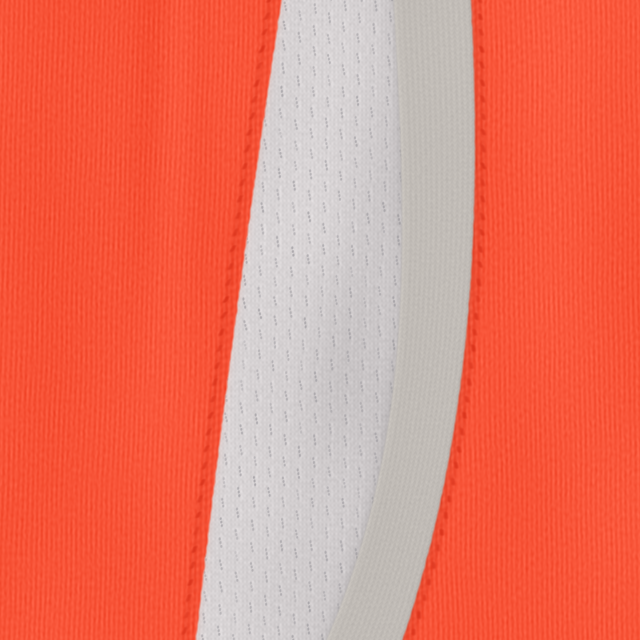
This texture is drawn by a Shadertoy shader. Its source:

```glsl
const vec3 ORANGE_LIGHT = vec3(0.992, 0.375, 0.265);
const vec3 ORANGE_DEEP = vec3(0.950, 0.282, 0.170);
const vec3 SEAM_RED = vec3(0.84, 0.18, 0.09);
const vec3 MESH_LIGHT = vec3(0.855, 0.838, 0.842);
const vec3 MESH_SHADE = vec3(0.745, 0.728, 0.732);
const vec3 HOLE_GREY = vec3(0.60, 0.59, 0.61);
const vec3 BAND_LIGHT = vec3(0.785, 0.765, 0.742);
const vec3 BAND_SHADE = vec3(0.710, 0.690, 0.672);
const float RIB_PERIOD = 0.0078;
const float BAND_RIB_PERIOD = 0.0082;
const float STITCH_PERIOD = 0.026;
const vec2 HOLE_CELL = vec2(0.0235, 0.033);
const float DOT_PITCH = 0.0058;
const float KNIT_PERIOD = 0.0062;
const float TAU = 6.2831853;

vec2 hashGradient(vec2 cell) {
    vec2 h = vec2(dot(cell, vec2(127.1, 311.7)), dot(cell, vec2(269.5, 183.3)));
    return 2.0 * fract(sin(h) * 43758.5) - 1.0;
}

float gradientNoise(vec2 p) {
    vec2 i = floor(p), f = fract(p);
    vec2 w = f * f * f * (f * (f * 6.0 - 15.0) + 10.0);
    vec2 e = vec2(0.0, 1.0);
    float low = mix(dot(hashGradient(i), f), dot(hashGradient(i + e.yx), f - e.yx), w.x);
    float high = mix(dot(hashGradient(i + e), f - e), dot(hashGradient(i + e.yy), f - e.yy), w.x);
    return mix(low, high, w.y);
}

float bump(float x, float centre, float width) {
    float d = (x - centre) / width;
    return exp(-d * d);
}

// Seam curves: horizontal position for a given height
float leftSeam(float y) { return 0.306 + y * (0.114 + 0.020 * y); }
float bandInner(float y) { return 0.510 + y * (0.438 + y * (-0.5085 + 0.1755 * y)); }
float bandOuter(float y) { return 0.629 + y * (0.3342 + y * (-0.297 + 0.06975 * y)); }

// Ribbed orange jersey with soft folds
vec3 jersey(vec2 p, float side) {
    float wobble = 0.004 * gradientNoise(p * vec2(9.0, 6.0));
    float lean = mix(0.025, -0.012, side) * p.y;
    float rib = sin(TAU * (p.x - lean + wobble) / RIB_PERIOD);
    rib *= 0.8 + 0.9 * gradientNoise(p * vec2(40.0, 22.0));
    float grain = gradientNoise(p * vec2(240.0, 130.0));
    float cloud = gradientNoise(p * vec2(6.0, 2.5) + 4.0);
    float upper = smoothstep(0.3, 0.85, p.y);
    float fold = bump(p.x, 0.24 + 0.05 * p.y, 0.05) * smoothstep(0.15, 0.8, p.y);
    float crease = bump(p.x, 0.19 + 0.05 * p.y, 0.028) * upper;
    float valley = bump(p.x, 0.31, 0.022) * upper;
    float leftTone = 0.50 + 0.28 * fold - 0.28 * crease - 0.20 * valley;
    float rightTone = 0.50 + 0.22 * bump(p.x, 0.86, 0.12) * smoothstep(0.0, 0.9, p.y);
    float tone = mix(leftTone, rightTone, side) + 0.28 * cloud;
    tone += 0.38 * rib + 0.55 * grain;
    return mix(ORANGE_DEEP, ORANGE_LIGHT, clamp(tone, -0.3, 1.25));
}

// Small sunken stitches and puckered cloth; d grows away from the edge
vec3 stitch(vec3 cloth, float d, float y, float offset, float slant) {
    float pucker = bump(d, 0.6 * offset, 0.6 * offset);
    float ridge = 0.5 + 0.5 * sin(TAU * (y / STITCH_PERIOD * 2.0 + d * slant));
    cloth = mix(cloth, SEAM_RED, pucker * (0.04 + 0.16 * ridge));
    float row = y / STITCH_PERIOD + 0.25 * gradientNoise(vec2(y * 25.0, slant));
    float along = (fract(row) - 0.5) * STITCH_PERIOD;
    vec2 q = vec2(d - offset + along * 0.4, max(abs(along) - 0.0025, 0.0));
    float thread = 1.0 - smoothstep(0.0005, 0.0055, length(q));
    float strength = 0.50 + 0.5 * gradientNoise(vec2(floor(row) * 0.73, slant));
    float groove = bump(d, offset, 0.004);
    return mix(cloth, SEAM_RED, clamp(0.16 * groove + strength * thread, 0.0, 1.0));
}

// White mesh: staggered columns of short dotted openings
vec3 mesh(vec2 p, float inner) {
    float cloud = gradientNoise(p * vec2(7.0, 4.0) + 11.0);
    float nearBand = exp(-max(inner - p.x, 0.0) / 0.06);
    float shade = 0.13 + 0.52 * nearBand * (1.0 - 0.5 * smoothstep(0.55, 1.0, p.y));
    shade += 0.30 * bump(p.x, 0.45 + 0.20 * p.y, 0.05) * bump(p.y, 0.45, 0.28);
    shade += 0.32 * cloud;
    vec2 knit = sin(TAU * p / vec2(KNIT_PERIOD, KNIT_PERIOD * 1.2));
    shade += 0.09 * knit.x + 0.09 * knit.x * knit.y + 0.40 * gradientNoise(p * 170.0);
    vec3 color = mix(MESH_LIGHT, MESH_SHADE, clamp(shade, -0.2, 1.2));

    vec2 g = vec2(p.x - 0.035 * p.y + 0.006 * gradientNoise(p * 9.0), p.y);
    g /= HOLE_CELL;
    float column = floor(g.x);
    g.y += 0.5 * mod(column, 2.0) + 0.35 * gradientNoise(vec2(column * 0.7, g.y * 0.3));
    vec2 q = (fract(g) - 0.5) * HOLE_CELL;
    float strength = 0.50 + 0.45 * gradientNoise(floor(g) * 0.61 + 0.3);
    float row = clamp(floor(q.y / DOT_PITCH + 0.5), -1.0, 1.0);
    q.y -= row * DOT_PITCH;
    q.x += 0.0012 * row;
    float hole = 1.0 - smoothstep(0.0004, 0.0031, length(q * vec2(1.1, 0.8)));
    float rim = bump(q.x, 0.004, 0.0025) * bump(q.y, 0.0, 0.006);
    return mix(color + 0.025 * rim, HOLE_GREY, strength * hole);
}

// Grey ribbed binding, with ribs following its curve
vec3 binding(vec2 p, float inner, float outer) {
    float across = (p.x - inner) / (outer - inner);
    float rib = sin(TAU * across * 0.115 / BAND_RIB_PERIOD);
    float weave = sin(TAU * p.y / 0.0065 + 2.0 * rib);
    float tone = 0.60 + 0.16 * rib + 0.08 * weave;
    tone += 0.22 * gradientNoise(p * vec2(6.0, 4.0)) + 0.38 * gradientNoise(p * 190.0);
    tone -= 0.25 * smoothstep(0.90, 1.0, across);
    tone += 0.30 * bump(across, 0.03, 0.04);
    return mix(BAND_SHADE, BAND_LIGHT, clamp(tone, -0.2, 1.2));
}

void mainImage(out vec4 fragColor, in vec2 fragCoord) {
    vec2 p = fragCoord / iResolution.xy;
    float soft = 0.0012 + 0.8 / iResolution.x;
    float fray = 0.0022 * gradientNoise(vec2(p.y * 75.0, 3.0));
    float left = leftSeam(p.y) + fray;
    float inner = bandInner(p.y);
    float outer = bandOuter(p.y) + 0.6 * fray;
    vec3 leftCloth = stitch(jersey(p, 0.0), left - p.x, p.y, 0.019, 30.0);
    vec3 rightCloth = stitch(jersey(p, 1.0), p.x - outer, p.y, 0.013, -45.0);
    rightCloth *= 1.0 - 0.10 * exp(-max(p.x - outer, 0.0) / 0.004);

    // Contact shadow and orange bounce light on the mesh
    vec3 white = mesh(p, inner);
    white *= 1.0 - 0.07 * exp(-max(inner - p.x, 0.0) / 0.006);
    white = mix(white, vec3(0.93, 0.72, 0.68), 0.35 * exp(-max(p.x - left, 0.0) / 0.004));

    vec3 color = mix(leftCloth, white, smoothstep(-soft, soft, p.x - left));
    color = mix(color, binding(p, inner, outer), smoothstep(-soft, soft, p.x - inner));
    color = mix(color, rightCloth, smoothstep(-soft, soft, p.x - outer));
    fragColor = vec4(clamp(color, 0.0, 1.0), 1.0);
}
```
